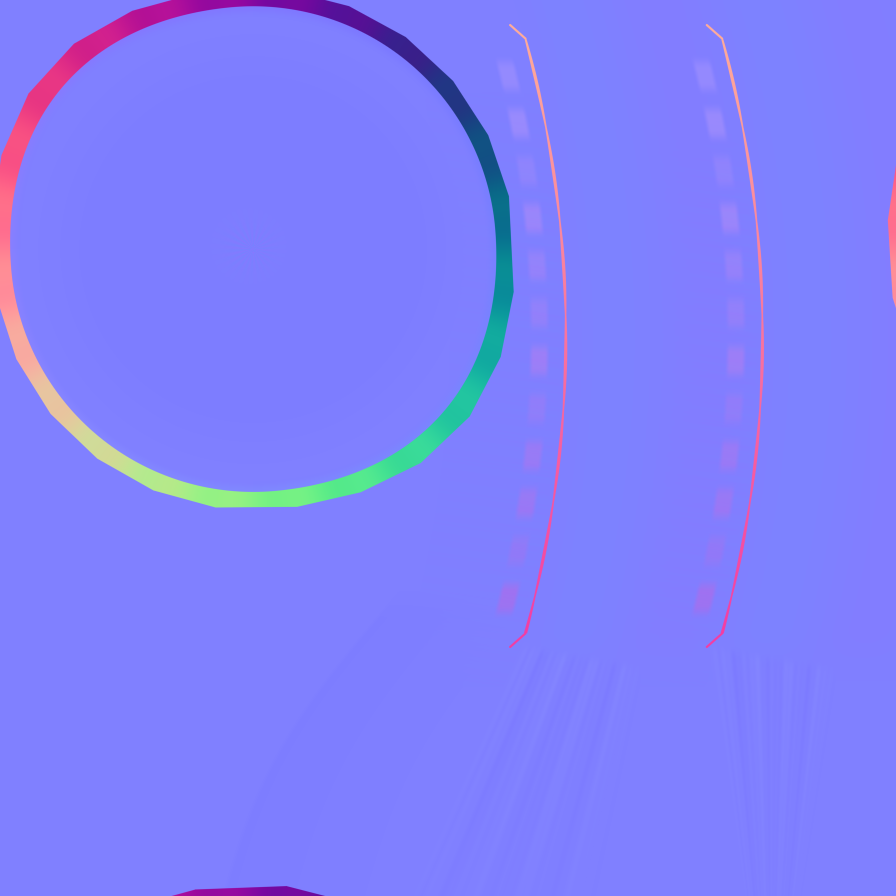
A Shadertoy shader for this texture map:

```glsl
// Tangent-space normal map: a faceted bevel ring, two curved seams with dashes, and faint streaks.
#define RING_CENTER vec2(0.2826, 0.278)
#define OUTER_RADIUS 0.2915
#define INNER_RADIUS 0.2710
#define DIAGONAL_BULGE 0.0140
#define FLAT_NORMAL vec3(0.5, 0.5, 1.0)
#define SEAM_APEX vec2(0.6315, 0.375)
#define SEAM_PITCH 0.2195
#define SEAM_BEND 0.409
#define SEAM_HALF 0.332
#define DASH_PITCH 0.0530
#define STREAK_GAIN 0.022

float cover(float d, float px) { return 1.0 - smoothstep(-0.7 * px, 0.7 * px, d); }

float layeredSines(float x) {
    return (sin(x) + 0.7 * sin(2.3 * x + 1.0) + 0.5 * sin(5.1 * x + 2.4)) / 2.2;
}

// The ring swells along one diagonal.
float bulge(float angle) {
    float c = max(0.0, cos(2.0 * (angle - 0.7)));
    return DIAGONAL_BULGE * c * c;
}

// Six corners per quadrant, with a wider facet across each axis.
vec2 corner(float i) {
    float quadrant = floor(i / 6.0);
    float turn = radians(90.0 * quadrant);
    float angle = turn + radians(7.8 + 1.6 * cos(turn - 0.3) + 14.2 * mod(i, 6.0));
    return (OUTER_RADIUS + bulge(angle)) * vec2(cos(angle), sin(angle));
}

float facetedDisc(vec2 p) {
    float d = -1.0;
    vec2 a = corner(0.0);
    for (int i = 1; i <= 24; i++) {
        vec2 b = corner(float(i));
        vec2 edge = normalize(b - a);
        d = max(d, dot(p - a, vec2(edge.y, -edge.x)));
        a = b;
    }
    return d;
}

float segmentDist(vec2 p, vec2 a, vec2 b) {
    vec2 e = b - a;
    return length(p - a - e * clamp(dot(p - a, e) / dot(e, e), 0.0, 1.0));
}

// Slanted brush streaks between two edges given as (left, right) at top and bottom.
float streakFan(vec2 p, vec2 top, vec2 bottom) {
    float start = 0.715 + 0.18 * (p.x - top.x);
    float t = (p.y - 0.715) / 0.285;
    vec2 sides = mix(top, bottom, t);
    float u = (p.x - sides.x) / (sides.y - sides.x);
    float mask = smoothstep(0.0, 0.03, u) * smoothstep(1.0, 0.9, u);
    mask *= smoothstep(start, start + 0.015, p.y) * (1.0 - 0.55 * clamp(t, 0.0, 1.0));
    return mask * layeredSines(u * 23.0);
}

void drawSeam(inout vec3 color, vec2 p, float px) {
    float dy = p.y - SEAM_APEX.y;
    float x = p.x - SEAM_APEX.x + SEAM_BEND * dy * dy;
    float height = clamp(dy / SEAM_HALF * 0.5 + 0.5, 0.0, 1.0);

    // Soft dashes left of the seam
    float row = (p.y - 0.0846) / DASH_PITCH;
    float k = floor(row + 0.5);
    float inRange = step(-0.5, k) * step(k, 11.5);
    float along = abs(row - k) * DASH_PITCH;
    float column = smoothstep(0.0125, 0.006, abs(x + 0.0295));
    float dash = column * smoothstep(0.024, 0.007, along) * inRange;
    vec3 dashColor = mix(vec3(0.62, 0.57, 1.0), vec3(0.64, 0.43, 0.93), height);
    color = mix(color, dashColor, dash * (0.65 + 0.2 * sin(k * 2.4)));

    // Horizontal scratches around the dashes
    float scratch = smoothstep(-0.13, -0.02, x) * smoothstep(0.0, -0.01, x);
    scratch *= smoothstep(SEAM_HALF, 0.2, abs(dy - 0.06));
    color += vec3(-0.5, 0.5, 0.0) * scratch * 0.012 * layeredSines(p.y * 260.0 - p.x * 40.0);

    // Tapering line with a short hook at each end
    float width = 0.0009 + 0.0009 * abs(sin(dy * 30.0 + 0.7));
    float line = abs(x) / sqrt(1.0 + 4.0 * SEAM_BEND * SEAM_BEND * dy * dy) - width;
    line = max(line, abs(dy) - SEAM_HALF);
    vec2 tip = vec2(SEAM_APEX.x - SEAM_BEND * SEAM_HALF * SEAM_HALF, SEAM_HALF);
    float hook = segmentDist(vec2(p.x, abs(dy)), tip, tip + vec2(-0.0170, 0.0150)) - 0.0012;
    vec3 seamColor = mix(vec3(1.0, 0.67, 0.60), vec3(0.95, 0.24, 0.64), height);
    color = mix(color, seamColor, cover(min(line, hook), px));
}

void mainImage(out vec4 fragColor, in vec2 fragCoord) {
    vec2 p = fragCoord / iResolution.xy;
    p.y = 1.0 - p.y;
    float px = 1.0 / min(iResolution.x, iResolution.y);
    vec3 color = FLAT_NORMAL;

    // Broad panel tint and lower streaks
    float bend = p.x + SEAM_BEND * pow(p.y - SEAM_APEX.y, 2.0);
    float panel = smoothstep(0.63, 0.66, bend) * smoothstep(0.76, 0.70, p.y);
    color.rg += panel * vec2(-0.010, 0.010) * sin((bend - 0.63) * 28.6);
    float fans = streakFan(p, vec2(0.585, 0.725), vec2(0.455, 0.665));
    fans += streakFan(p, vec2(0.790, 0.940), vec2(0.830, 0.895));
    color.rg += STREAK_GAIN * fans * vec2(0.7, 1.0);
    float foldX = 0.436 - 0.57 * (p.y - 0.67) - 0.03 * sin((p.y - 0.67) * 9.5);
    color.rg -= 0.008 * smoothstep(0.0, 0.004, p.x - foldX) * smoothstep(0.16, 0.0, p.x - foldX)
        * smoothstep(0.66, 0.69, p.y);

    for (int i = 0; i < 2; i++) drawSeam(color, p - vec2(float(i) * SEAM_PITCH, 0.0), px);

    // Bevel ring, wrapping across the tile borders
    vec2 q = fract(p - RING_CENTER + 0.5) - 0.5;
    float angle = atan(q.y, q.x);
    float radius = length(q);
    float inner = radius - INNER_RADIUS - 0.6 * bulge(angle);
    float tilt = angle + 0.06 * sin(24.0 * angle);
    vec3 bevel = vec3(0.52 - 0.49 * cos(tilt), 0.49 + 0.46 * sin(tilt), 0.57 + 0.06 * sin(3.0 * angle));
    float disc = cover(inner, px);
    color.rg -= disc * 0.008 * smoothstep(0.24, 0.19, radius);
    color.rg += disc * 0.03 * vec2(-cos(angle), sin(angle)) * smoothstep(-0.012, 0.0, inner);
    float burst = smoothstep(0.045, 0.004, length(q + vec2(0.005, 0.003)));
    color.rg += 0.018 * burst * sin(angle * 22.0) * vec2(1.0, -0.6);
    color = mix(color, bevel, cover(max(facetedDisc(q), -inner), px));

    fragColor = vec4(clamp(color, 0.0, 1.0), 1.0);
}
```
